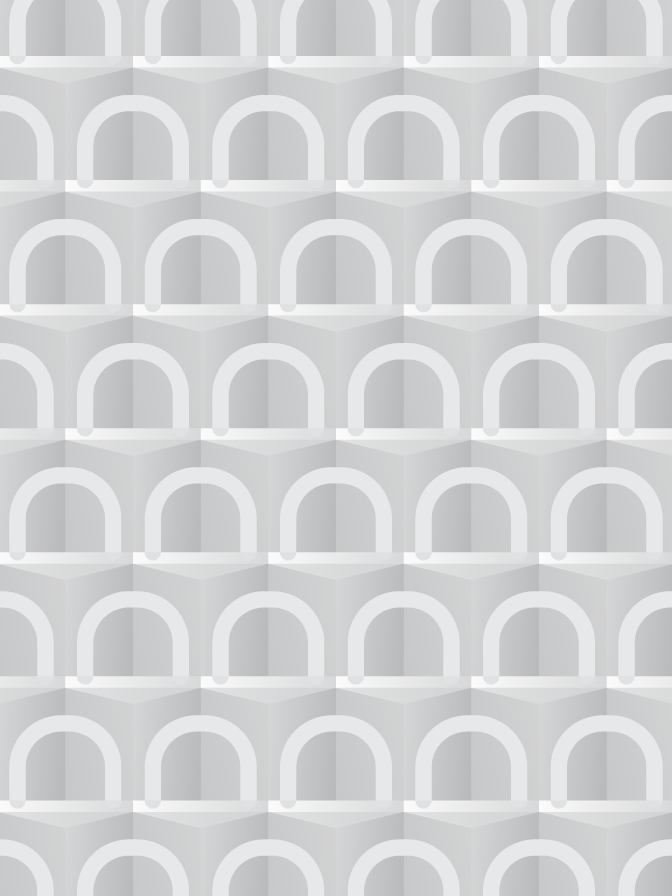
A Shadertoy shader for this pattern:

```glsl
// Staggered rows of pale arches standing on folded grey walls with bright ledges.
// Each row is a half-shifted repeat: linear gradients shade the folded faces, a
// distance function draws the arch, and a grid of subsamples smooths all edges.

const float VIEW_HEIGHT = 768.0;            // design units per canvas height
const vec2  CELL = vec2(116.0, 106.35);     // repeat width and row height
const vec2  FIRST_CELL = vec2(-2.0, 48.0);  // arch centre and ledge top of row 0
const float LEDGE = 9.8;                    // ledge thickness
const float SOFFIT = 14.0;                  // depth of the wedge below a ledge
const float STROKE = 7.0;                   // half width of the arch line
const int   SAMPLES = 4;                    // subsamples per axis

const vec3 FACE_LIGHT  = vec3(0.832, 0.835, 0.838);
const vec3 FACE_DARK   = vec3(0.728, 0.732, 0.738);
const vec3 FACE_MIDDLE = vec3(0.785, 0.788, 0.793);
const vec3 FACE_SOFT   = vec3(0.820, 0.822, 0.825);
const vec3 LEDGE_LIGHT = vec3(0.985);
const vec3 LEDGE_DARK  = vec3(0.845, 0.848, 0.852);
const vec3 WEDGE_LIGHT = vec3(0.885, 0.888, 0.890);
const vec3 WEDGE_DARK  = vec3(0.820, 0.823, 0.826);
const vec3 ARCH_COLOR  = vec3(0.902, 0.908, 0.915);
const vec3 FOOT_COLOR  = vec3(0.880, 0.884, 0.890);

// Horizontal offset from the nearest arch centre of a given row
float offsetInRow(float x, float row) {
    float start = FIRST_CELL.x + 0.5 * CELL.x * mod(row, 2.0);
    return (fract((x - start) / CELL.x + 0.5) - 0.5) * CELL.x;
}

// Distance to the arch centre line; p.y is the height above the feet
float archDistance(vec2 p, float halfSpan, float rise, float radius) {
    p.x = abs(p.x);
    vec2 corner = p - vec2(halfSpan - radius, rise - radius);
    float curve = abs(length(max(corner, 0.0)) - radius);
    float leg = length(vec2(p.x - halfSpan, min(p.y, 0.0)));
    return corner.y > 0.0 ? curve : leg;
}

bool onArch(vec2 p) {
    return archDistance(p, 41.0, 66.0, 37.5) < STROKE;
}

// Two wall faces meeting in a fold at the cell centre
vec3 wallColor(float x, float depth) {
    float across = fract(2.0 * x / CELL.x);
    vec3 face = x < 0.0 ? mix(FACE_LIGHT, FACE_DARK, across)
                        : mix(FACE_MIDDLE, FACE_SOFT, across);
    return face + 0.012 * (0.5 - depth / CELL.y);
}

// Colour at a point in design units, y pointing down
vec3 patternColor(vec2 p) {
    float rowPosition = (p.y - FIRST_CELL.y) / CELL.y;
    float row = floor(rowPosition);
    float depth = (rowPosition - row) * CELL.y;
    float x = offsetInRow(p.x, row);
    float xAbove = offsetInRow(p.x, row - 1.0);
    float across = xAbove / CELL.x + 0.5;

    // Wall, wedge and ledge, from back to front
    vec3 color = wallColor(x, depth);
    float wedgeEnd = LEDGE + SOFFIT * 2.0 * abs(x) / CELL.x;
    if (depth < wedgeEnd) color = mix(WEDGE_LIGHT, WEDGE_DARK, across);
    if (depth < LEDGE) color = mix(LEDGE_LIGHT, LEDGE_DARK, across);

    // Arch of this row, and feet of the row above resting on the ledge
    if (onArch(vec2(x, CELL.y - depth))) color = ARCH_COLOR;
    if (onArch(vec2(xAbove, -depth))) color = FOOT_COLOR;
    return color;
}

void mainImage(out vec4 fragColor, in vec2 fragCoord) {
    float unitsPerPixel = VIEW_HEIGHT / iResolution.y;
    vec3 sum = vec3(0.0);
    for (int j = 0; j < SAMPLES; j++) {
        for (int i = 0; i < SAMPLES; i++) {
            vec2 shift = (vec2(i, j) + 0.5) / float(SAMPLES) - 0.5;
            vec2 p = (fragCoord + shift) * unitsPerPixel;
            sum += patternColor(vec2(p.x, VIEW_HEIGHT - p.y));
        }
    }
    fragColor = vec4(sum / float(SAMPLES * SAMPLES), 1.0);
}
```
